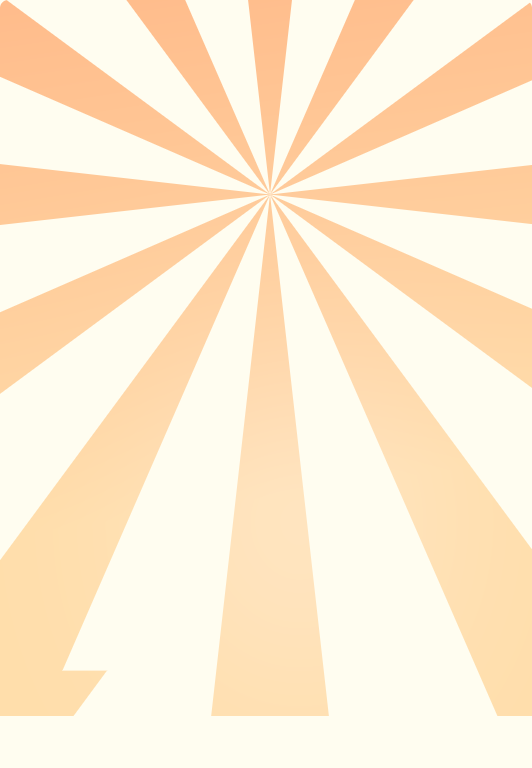
Write a WebGL 2 fragment shader that draws this background.

```glsl
#version 300 es
precision highp float;

#define RAY_COUNT 12.0
#define RAY_HALF_ANGLE 0.1124
#define HUB vec2(0.3516, 0.7467)
#define FLOOR_Y 0.0677
#define STEP_CORNER vec2(0.1393, 0.1268)
#define STEP_ANGLE 0.6353
#define CORNER_RADIUS 0.0105
#define GLOW_CENTER vec2(0.39, 0.32)
#define CREAM vec3(1.0, 0.992, 0.941)
#define PEACH vec3(1.0, 0.735, 0.545)
#define APRICOT vec3(1.0, 0.869, 0.668)
#define GLOW_TINT vec3(0.0, 0.025, 0.08)

uniform vec2 u_resolution;
out vec4 fragColor;

const float TAU = 6.2831853;

// Signed distance to the sunburst, positive inside a ray
float rayDistance(vec2 p) {
    float period = TAU / RAY_COUNT;
    float angle = atan(p.x, -p.y);
    float local = mod(angle + 0.5 * period, period) - 0.5 * period;
    return length(p) * sin(RAY_HALF_ANGLE - abs(local));
}

// Slanted foot at the lower left, positive inside
float footDistance(vec2 p) {
    vec2 offset = p - STEP_CORNER;
    vec2 normal = vec2(cos(STEP_ANGLE), -sin(STEP_ANGLE));
    return min(-offset.y, -dot(offset, normal));
}

// Rounded canvas border, positive inside
float frameDistance(vec2 p, vec2 size) {
    vec2 q = abs(p - 0.5 * size) - 0.5 * size + CORNER_RADIUS;
    return CORNER_RADIUS - length(max(q, 0.0)) - min(max(q.x, q.y), 0.0);
}

// Warm diagonal gradient with a soft pale pool
vec3 rayColor(vec2 p) {
    float depth = 1.0 - p.y + 0.15 * p.x;
    vec3 color = mix(PEACH, APRICOT, clamp(depth / 0.7, 0.0, 1.0));
    vec2 q = (p - GLOW_CENTER) / vec2(0.23, 0.27);
    return color + GLOW_TINT * exp(-dot(q, q));
}

float coverage(float distanceInside, float pixel) {
    return clamp(distanceInside / pixel + 0.5, 0.0, 1.0);
}

void main() {
    float pixel = 1.0 / u_resolution.y;
    vec2 p = gl_FragCoord.xy * pixel;
    vec2 size = u_resolution * pixel;

    // Join the rays and foot, then trim them at the floor and border
    float shape = max(rayDistance(p - HUB), footDistance(p));
    float mask = coverage(shape, pixel) * coverage(p.y - FLOOR_Y, pixel);
    mask *= coverage(frameDistance(p, size), pixel);

    fragColor = vec4(mix(CREAM, rayColor(p), mask), 1.0);
}
```
